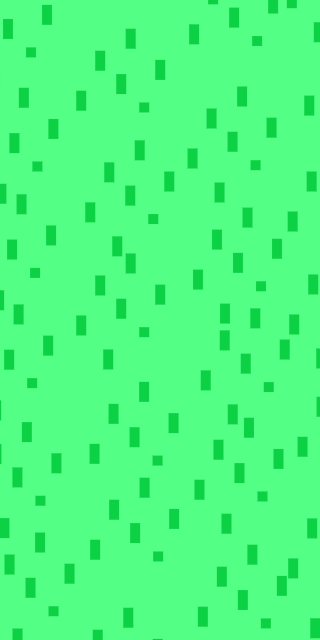
Reproduce this pattern procedurally as a Shadertoy shader.

```glsl
// Draws small upright green bars and squares scattered over a light green ground.
// One stamp of bars is repeated on a staggered, jittered grid; each bar is an
// antialiased box. Lengths are in bar widths, with y running downwards.

const vec3 GROUND_COLOR = vec3(0.33, 1.00, 0.52);
const vec3 BAR_COLOR    = vec3(0.05, 0.82, 0.27);

const float BARS_ACROSS    = 32.0;              // bar widths across the canvas
const vec2  BAR_HALF       = vec2(0.5, 1.0);
const vec2  SQUARE_HALF    = vec2(0.5, 0.5);
const vec2  CELL           = vec2(10.67, 11.4); // spacing of the stamps
const float COLUMN_STAGGER = 6.0;               // downward shift per column
const float JITTER         = 2.6;               // full range of stamp offsets
const float EXTRA_CHANCE   = 0.5;               // stamps that show the last bar
const float EDGE_PIXELS    = 1.1;               // width of the soft edge

// Bar centres within one stamp: a diagonal run, its neighbours, an optional bar
const int STAMP_COUNT  = 7;
const int SQUARE_INDEX = 2;
const int EXTRA_INDEX  = 6;
const vec2 STAMP[STAMP_COUNT] = vec2[STAMP_COUNT](
    vec2(0.0, 0.0), vec2(2.1, 2.33), vec2(4.4, 4.67), vec2(3.05, -2.2),
    vec2(6.0, 0.92), vec2(-1.9, 4.0), vec2(0.8, 7.4));

float hash(vec2 p) {
    return fract(sin(dot(p, vec2(127.1, 311.7))) * 43758.5453);
}

// Signed distance to a box centred on the origin
float boxDistance(vec2 p, vec2 halfSize) {
    vec2 d = abs(p) - halfSize;
    return length(max(d, 0.0)) + min(max(d.x, d.y), 0.0);
}

// Distance to the nearest bar of the stamp belonging to one cell
float stampDistance(vec2 p, vec2 cellId) {
    float nearest = 1e3;
    bool showExtra = hash(cellId + 71.3) < EXTRA_CHANCE;
    for (int i = 0; i < STAMP_COUNT; i++) {
        if (i == EXTRA_INDEX && !showExtra) continue;
        vec2 halfSize = i == SQUARE_INDEX ? SQUARE_HALF : BAR_HALF;
        nearest = min(nearest, boxDistance(p - STAMP[i], halfSize));
    }
    return nearest;
}

// Distance to the nearest bar of the whole pattern
float patternDistance(vec2 p) {
    float nearest = 1e3;
    float column = floor(p.x / CELL.x);
    for (int i = -1; i <= 1; i++) {
        float x = column + float(i);
        float shift = x * COLUMN_STAGGER;
        float row = floor((p.y - shift) / CELL.y);
        for (int j = -1; j <= 1; j++) {
            vec2 id = vec2(x, row + float(j));
            vec2 jitter = vec2(hash(id), hash(id + 19.7)) - 0.5;
            vec2 origin = id * CELL + vec2(0.0, shift) + JITTER * jitter;
            nearest = min(nearest, stampDistance(p - origin, id));
        }
    }
    return nearest;
}

void mainImage(out vec4 fragColor, in vec2 fragCoord) {
    float pixel = BARS_ACROSS / iResolution.x;
    vec2 p = vec2(fragCoord.x, iResolution.y - fragCoord.y) * pixel;

    // Turn distance into soft-edged coverage
    float coverage = clamp(0.5 - patternDistance(p) / (EDGE_PIXELS * pixel), 0.0, 1.0);
    fragColor = vec4(mix(GROUND_COLOR, BAR_COLOR, coverage), 1.0);
}
```
